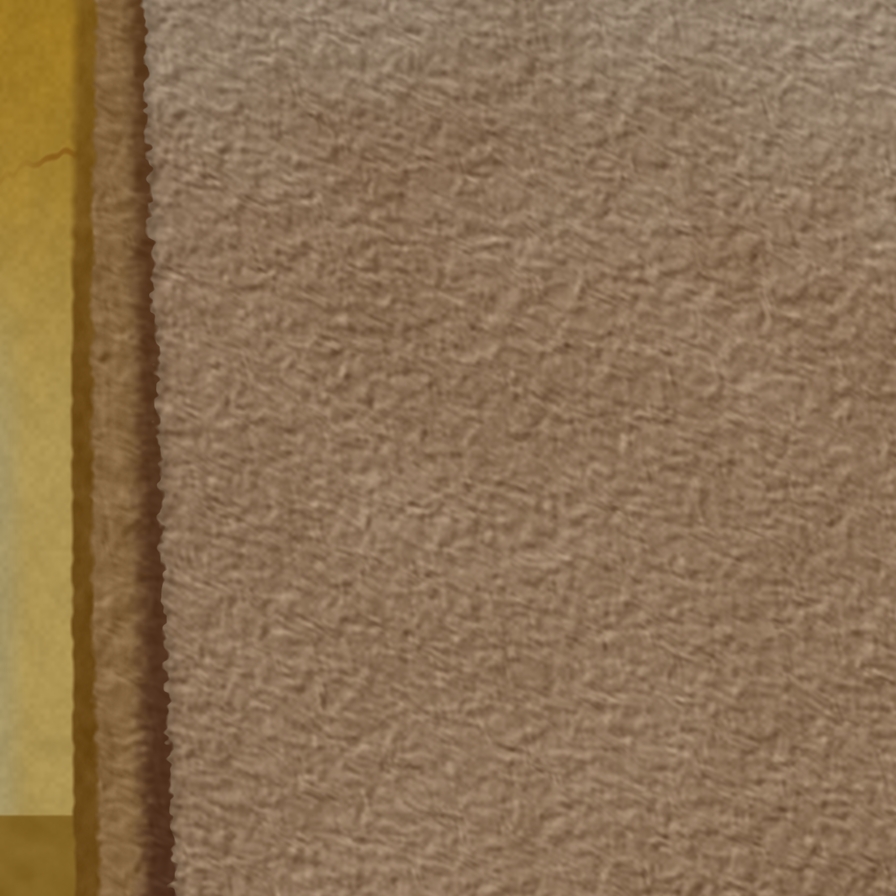
Reproduce this texture procedurally as a Shadertoy shader.

```glsl
float hash(vec2 p) {
    vec3 q = fract(vec3(p.xyx) * 0.1031);
    q += dot(q, q.yzx + 33.33);
    return fract((q.x + q.y) * q.z);
}

float noise(vec2 p) {
    vec2 cell = floor(p), f = fract(p);
    f = f * f * (3.0 - 2.0 * f);
    return mix(mix(hash(cell), hash(cell + vec2(1, 0)), f.x),
               mix(hash(cell + vec2(0, 1)), hash(cell + vec2(1, 1)), f.x), f.y);
}

float fbm(vec2 p) {
    float sum = 0.0, gain = 0.5;
    for (int i = 0; i < 4; i++) {
        sum += gain * noise(p);
        p = mat2(0.8, 0.6, -0.6, 0.8) * p * 2.03 + 17.0;
        gain *= 0.5;
    }
    return sum;
}

// Short broken tufts along a slanting grain
float pileHeight(vec2 uv) {
    vec2 warp = vec2(noise(uv * 38.0), noise(uv * 38.0 + 41.0)) - 0.5;
    vec2 p = uv + warp * 0.012;
    vec2 along = normalize(vec2(0.80, -0.55));
    vec2 grain = vec2(dot(p, along), dot(p, vec2(-along.y, along.x)));
    return 0.6 * noise(grain * vec2(62.0, 108.0) + 60.0)
         + 0.4 * noise(grain * vec2(125.0, 185.0) + 130.0);
}

float pileRelief(vec2 uv, vec2 lightStep) {
    return pileHeight(uv) - pileHeight(uv + lightStep);
}

vec3 carpet(vec2 uv, float relief) {
    float patches = fbm(uv * 7.0 + 5.0) - 0.47;
    vec3 col = mix(vec3(0.552, 0.446, 0.345), vec3(0.565, 0.487, 0.405),
                   smoothstep(0.65, 1.05, uv.y + 0.25 * patches));
    col += patches * vec3(0.08, 0.09, 0.09);
    col += relief * vec3(0.235, 0.24, 0.23);
    col += (noise(uv * 210.0) - 0.5) * vec3(0.065, 0.06, 0.07);
    return col;
}

// Pale yellow board with a crease and a darker foot
vec3 board(vec2 uv, float soft) {
    vec3 col = mix(vec3(0.69, 0.59, 0.33), vec3(0.63, 0.48, 0.14),
                   smoothstep(0.45, 1.0, uv.y));
    float pale = (1.0 - smoothstep(0.0, 0.035, uv.x)) * (1.0 - smoothstep(0.45, 0.75, uv.y));
    col = mix(col, vec3(0.64, 0.60, 0.45), 0.6 * pale);
    col *= 0.92 + 0.12 * fbm(uv * vec2(45.0, 30.0));
    col += 0.035 * (noise(uv * 170.0) - 0.5);

    float creaseY = 0.803 + 0.34 * uv.x + 0.012 * (noise(uv.xx * 70.0) - 0.5);
    float crease = 1.0 - smoothstep(0.001, 0.006, abs(uv.y - creaseY));
    col = mix(col, vec3(0.50, 0.31, 0.06), crease * mix(0.15, 0.65, smoothstep(0.02, 0.06, uv.x)));

    float foot = 1.0 - smoothstep(0.09 - soft, 0.09 + soft, uv.y);
    return mix(col, vec3(0.51, 0.39, 0.14) + 0.08 * (fbm(uv * 40.0) - 0.5), foot);
}

void mainImage(out vec4 fragColor, in vec2 fragCoord) {
    vec2 uv = fragCoord / iResolution.xy;
    float soft = max(0.002, 1.0 / iResolution.y);
    float down = 1.0 - uv.y;
    float relief = pileRelief(uv, vec2(-0.0045, 0.006));

    // Left-to-right boundaries of the vertical bands
    float fray = noise(uv * vec2(60.0, 85.0) + 3.0) - 0.5;
    float fineFray = noise(uv * vec2(130.0, 170.0) + 9.0) - 0.5;
    float boardEdge = 0.076 + 0.009 * uv.y * uv.y + 0.008 * down * down + 0.003 * fray;
    float stripEdge = 0.103 + 0.018 * (uv.y - 0.5) * (uv.y - 0.5) + 0.005 * fray
                    + 0.004 * fineFray + 0.004 * smoothstep(0.4, 0.0, uv.y);
    float gapEdge = mix(0.144, 0.158, down);
    float carpetEdge = 0.160 + 0.034 * down + 0.009 * fray + 0.008 * fineFray;

    // Board and the shadow beside it
    vec3 col = board(uv, soft);
    vec3 shadow = mix(vec3(0.42, 0.285, 0.09), vec3(0.48, 0.345, 0.10),
                      smoothstep(0.5, 1.0, uv.y));
    shadow += 0.10 * (fbm(uv * vec2(80.0, 60.0)) - 0.47);
    float shadowSoft = mix(0.003, 0.010, smoothstep(0.6, 1.0, uv.y));
    col = mix(col, shadow, smoothstep(-shadowSoft, shadowSoft, uv.x - boardEdge));

    // Narrow fold of pile, falling into the dark gap
    vec3 fold = vec3(0.515, 0.395, 0.25) + relief * 0.16 + 0.12 * (fbm(uv * 70.0) - 0.47);
    vec3 gap = mix(vec3(0.35, 0.225, 0.115), vec3(0.31, 0.19, 0.12), down);
    float depth = smoothstep(gapEdge - 0.012, gapEdge + 0.018, uv.x + 0.010 * fineFray);
    float foldMask = smoothstep(-0.004, 0.004, uv.x - stripEdge);
    col = mix(col, mix(fold, gap + 0.07 * relief, depth), foldMask);

    // Main carpet with a shaded, tufted border
    vec3 pile = carpet(uv, relief);
    float inside = uv.x - carpetEdge;
    pile *= mix(0.88, 1.0, smoothstep(0.0, 0.014, inside));
    col = mix(col, pile, smoothstep(-soft, soft, inside));

    fragColor = vec4(clamp(col, 0.0, 1.0), 1.0);
}
```
